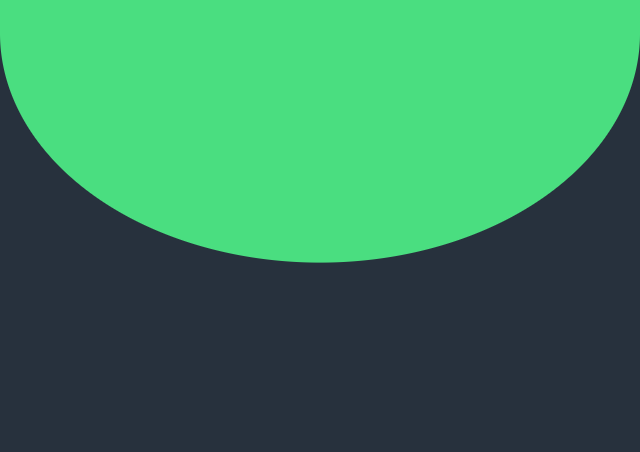
A WebGL 1 fragment shader for this background:

```glsl
precision highp float;
// A flat green dome hanging from the top edge over a dark slate ground.

uniform vec2 u_resolution;

#define GREEN vec3(0.290, 0.871, 0.502)
#define SLATE vec3(0.153, 0.192, 0.239)
#define CENTER vec2(0.5, 0.926)
#define RADII vec2(0.5, 0.507)

// Approximate signed distance to an ellipse, negative inside
float ellipseDistance(vec2 p, vec2 radii) {
    vec2 q = p / radii;
    float k = length(q);
    return (k - 1.0) * k / max(length(q / radii), 1e-6);
}

void main() {
    // Vertical unit is the canvas height
    vec2 unit = vec2(u_resolution.x / u_resolution.y, 1.0);
    vec2 p = gl_FragCoord.xy / u_resolution.y - CENTER * unit;

    // Straight sides above the centre, elliptical curve below
    p.y = min(p.y, 0.0);
    float d = ellipseDistance(p, RADII * unit);

    // Edge softened over one pixel
    float dome = clamp(0.5 - d * u_resolution.y, 0.0, 1.0);
    gl_FragColor = vec4(mix(SLATE, GREEN, dome), 1.0);
}
```
